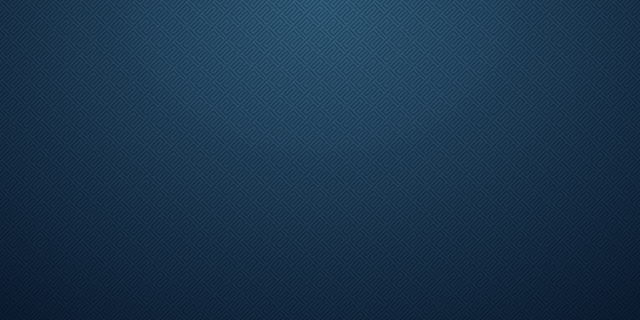
Reproduce this pattern procedurally as a Shadertoy shader.

```glsl
// Engraved diagonal double-hook key fret over a blue backdrop lit from the top centre.

const float REPEATS_DOWN = 12.0;
const float PITCHES = 6.0;            // line spacings along one diamond side
const float LINE_HALF_WIDTH = 0.175;  // in line spacings

float hash(vec2 p) {
    return fract(sin(dot(p, vec2(127.1, 311.7))) * 43758.5);
}

float segmentDistance(vec2 p, vec2 a, vec2 b) {
    vec2 ab = b - a;
    float t = clamp(dot(p - a, ab) / dot(ab, ab), 0.0, 1.0);
    return length(p - a - ab * t);
}

// One arm of the key, winding out from the cell centre and back in
float armDistance(vec2 q) {
    vec2 path[6] = vec2[6](vec2(0.0), vec2(2.0, 0.0), vec2(2.0),
                           vec2(-2.0, 2.0), vec2(-2.0, 1.0), vec2(1.0));
    float d = 1e3;
    for (int i = 0; i < 5; i++) {
        d = min(d, segmentDistance(q, path[i], path[i + 1]));
    }
    return d;
}

// Two arms related by a half turn, between continuous and broken rails
float keyDistance(vec2 lattice) {
    float halfCell = 0.5 * PITCHES;
    vec2 q = mod(lattice, PITCHES) - halfCell;
    float arms = min(armDistance(q), armDistance(-q));
    float rail = halfCell - abs(q.y);
    float brokenRail = length(vec2(halfCell - abs(q.x), max(abs(q.y) - 2.0, 0.0)));
    return min(arms, min(rail, brokenRail));
}

float lineCoverage(float d, float pixel) {
    return clamp((LINE_HALF_WIDTH - d) / pixel + 0.5, 0.0, 1.0);
}

// Soft light falling off from the middle of the top edge
vec3 backdrop(vec2 p, float aspect) {
    vec2 fromLight = vec2((p.x - 0.5 * aspect) * 1.6 / aspect, p.y - 1.0);
    float d = length(fromLight);
    vec3 bright = vec3(0.188, 0.365, 0.485);
    vec3 middle = vec3(0.136, 0.270, 0.380);
    vec3 deep = vec3(0.046, 0.114, 0.202);
    vec3 color = mix(bright, middle, clamp(d / 0.5, 0.0, 1.0));
    return mix(color, deep, clamp((d - 0.45) / 0.80, 0.0, 1.0));
}

void mainImage(out vec4 fragColor, in vec2 fragCoord) {
    vec2 p = fragCoord / iResolution.y;
    float aspect = iResolution.x / iResolution.y;

    // Lattice turned by an eighth: each diamond spans one repeat both ways
    float scale = REPEATS_DOWN * PITCHES;
    vec2 lattice = vec2(p.x + p.y, p.y - p.x) * scale;
    float pixel = 1.4142 * scale / iResolution.y;

    // Dark grooves with a faint lit lower lip
    float groove = lineCoverage(keyDistance(lattice), pixel);
    float lip = lineCoverage(keyDistance(lattice + vec2(0.3)), pixel);

    vec3 color = backdrop(p, aspect);
    color *= 1.0 + 0.05 * lip * (1.0 - groove);
    color *= 1.0 - 0.29 * groove;

    // Slight grain
    color += (hash(floor(p * 256.0)) - 0.5) * 0.006;
    fragColor = vec4(color, 1.0);
}
```
